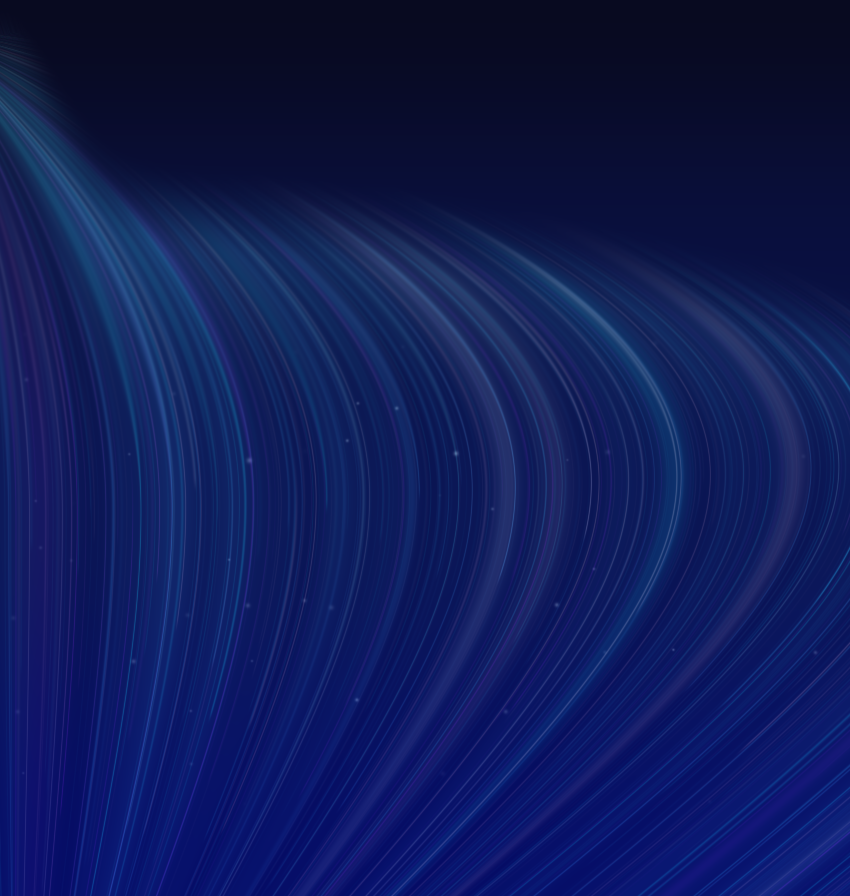
Reproduce this background procedurally as a Shadertoy shader.

```glsl
// Fine luminous strands sweeping in nested arcs under a dark navy sky.

const vec3 STEEL = vec3(0.07, 0.18, 0.21);
const vec3 TEAL = vec3(0.01, 0.22, 0.19);
const vec3 ROSE = vec3(0.23, 0.17, 0.14);
const vec3 VIOLET = vec3(0.18, 0.03, 0.20);

// Broad bands: centre, half width, strength, hue.
const vec4 BANDS[11] = vec4[11](
    vec4(0.05, 0.030, 0.28, 0.95), vec4(0.205, 0.035, 0.40, 0.10),
    vec4(0.275, 0.030, 0.24, 0.15), vec4(0.395, 0.022, 0.24, 0.20),
    vec4(0.485, 0.006, 0.42, 0.10), vec4(0.597, 0.013, 0.55, 0.60),
    vec4(0.655, 0.018, 0.40, 0.62), vec4(0.795, 0.018, 0.50, 0.38),
    vec4(0.935, 0.014, 0.52, 0.64), vec4(1.235, 0.012, 0.45, 0.95),
    vec4(1.357, 0.020, 0.60, 0.55));

float hash(float n) {
    return fract(sin(n * 12.9898) * 43758.5453);
}

vec3 hueColor(float h) {
    vec3 c = mix(STEEL, TEAL, smoothstep(0.15, 0.40, h));
    c = mix(c, ROSE, smoothstep(0.45, 0.65, h));
    return mix(c, VIOLET, smoothstep(0.75, 0.92, h));
}

float bell(float d, float w) {
    return exp(-d * d / (w * w));
}

// Strand label: constant along each arc, equal to x at its rightmost point.
float strandCoord(vec2 p) {
    float d = p.y - 0.42 - 0.06 * p.x;
    if (d > 0.0) {
        float rise = d * d;
        return (p.x + 0.3 * rise) / max(1.0 - 3.2 * rise, 0.06);
    }
    float fall = sqrt(d * d + 0.0625) - 0.25;
    return min((p.x - 0.03 * fall) / (1.0 - 1.64 * fall), p.x + 1.61 * fall);
}

// Upper limit of the lit sheet.
float ridge(float x) {
    return 0.80 - 0.135 * x * x + 0.17 * bell(x, 0.09);
}

// One layer of randomly placed strands, one per cell of the label axis.
vec3 strandLayer(float u, float y, float count, float blur, float aa) {
    vec3 sum = vec3(0.0);
    float cell = floor(u * count);
    for (float k = -1.0; k <= 1.0; k++) {
        float id = cell + k;
        float seed = id + count * 3.7;
        float centre = (id + 0.15 + 0.7 * hash(seed)) / count;
        float core = mix(0.0007, 0.0022, pow(hash(seed + 11.3), 4.0));
        float width = max(core + blur * 0.35 / count, aa);
        float power = 0.12 + 0.75 * pow(hash(seed + 23.1), 3.0);
        power *= core / (core + 0.3 * max(width - core, 0.0)) * 0.6 + 0.4;
        float tail = mix(-0.35, 0.46, hash(seed + 37.9));
        float ends = smoothstep(tail, tail + 0.02, y);
        float head = mix(0.35, 1.8, hash(seed + 51.7));
        ends *= 1.0 - smoothstep(head - 0.02, head + 0.15, y);
        sum += hueColor(hash(seed + 71.3)) * power * ends * bell(u - centre, width);
    }
    return sum;
}

// Sparse motes on a jittered grid.
float motes(vec2 p, float count) {
    vec2 cell = floor(p * count);
    float seed = cell.x + cell.y * 57.0;
    vec2 offset = 0.2 + 0.6 * vec2(hash(seed), hash(seed + 9.1));
    float radius = mix(0.0013, 0.0030, hash(seed + 17.0));
    float lit = step(0.68, hash(seed + 29.0)) * hash(seed + 41.0);
    return lit * bell(length(p - (cell + offset) / count), radius);
}

vec3 backdrop(float y) {
    vec3 c = mix(vec3(0.015, 0.035, 0.385), vec3(0.035, 0.070, 0.315), smoothstep(0.0, 0.45, y));
    c = mix(c, vec3(0.035, 0.060, 0.245), smoothstep(0.42, 0.75, y));
    return mix(c, vec3(0.032, 0.038, 0.125), smoothstep(0.70, 1.0, y));
}

void mainImage(out vec4 fragColor, in vec2 fragCoord) {
    vec2 p = fragCoord / iResolution.xy;
    float u = strandCoord(p);
    float aa = clamp(fwidth(u) * 0.6, 0.0002, 0.02);
    float edge = ridge(p.x);
    float sheet = 1.0 - smoothstep(edge - 0.08, edge + 0.025, p.y);
    float blur = smoothstep(0.42, 0.78, p.y - 0.06 * p.x);

    // Broad bands, softer toward the ridge.
    vec3 light = vec3(0.0);
    for (int i = 0; i < 11; i++) {
        vec4 b = BANDS[i];
        light += hueColor(b.w) * b.z * bell(u - b.x, b.y * (1.0 + 0.8 * blur));
    }
    light *= mix(0.55, 0.85, smoothstep(0.05, 0.5, p.y));

    // Fine strands over a faint layered ripple.
    light += strandLayer(u, p.y, 32.0, blur, aa);
    light += strandLayer(u, p.y, 67.0, blur, aa) * 0.85;
    light += strandLayer(u, p.y, 125.0, blur, aa) * 0.65;
    float ripple = sin(u * 43.0 + 1.0) + sin(u * 97.0) * 0.6;
    light += STEEL * (0.13 + 0.05 * ripple);

    // Haze hugging the ridge and the lower right sweep.
    float haze = bell(p.y - edge + 0.07, 0.10) * 0.26;
    haze += 0.16 * smoothstep(0.95, 1.35, u) * (1.0 - smoothstep(0.2, 0.5, p.y));
    light += STEEL * haze;

    vec3 color = backdrop(p.y) + light * sheet;
    float floating = smoothstep(0.08, 0.2, p.y) * (1.0 - smoothstep(0.5, 0.65, p.y));
    vec2 q = vec2(p.x * iResolution.x / iResolution.y, p.y);
    color += vec3(0.26, 0.28, 0.24) * motes(q, 17.0) * floating;
    fragColor = vec4(color, 1.0);
}
```
